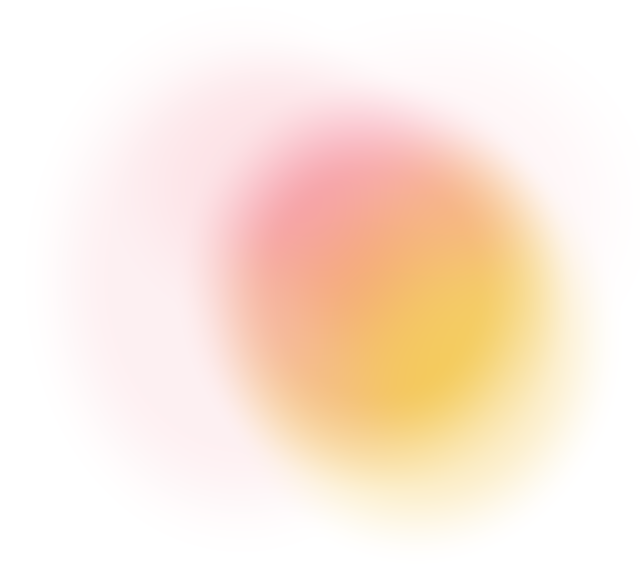
Give the GLSL for this background, as a Shadertoy shader.

```glsl
// Soft blurred glow on white: pale rose and yellow halos behind a warm core.
// Halos are feathered ellipses, painted back to front; the core is a feathered
// ellipse coloured by a Gaussian-weighted blend of scattered colour anchors.

// Positions and radii are in units of canvas height.
const vec2 CANVAS_CENTER = vec2(0.5614, 0.5);
const vec3 PAPER = vec3(1.0, 0.999, 0.999);

// Halos: center.xy, radii.zw
const int HALO_COUNT = 4;
const vec4 HALO_SHAPE[HALO_COUNT] = vec4[](
    vec4(0.760, 0.635, 0.292, 0.263),   // faint rose, upper right
    vec4(0.424, 0.510, 0.307, 0.387),   // pale rose, left
    vec4(0.497, 0.671, 0.220, 0.185),   // blush, upper left
    vec4(0.731, 0.400, 0.278, 0.300));  // pale yellow, lower right
const vec3 HALO_COLOR[HALO_COUNT] = vec3[](
    vec3(0.998, 0.965, 0.970),
    vec3(0.994, 0.941, 0.949),
    vec3(0.990, 0.890, 0.905),
    vec3(0.984, 0.918, 0.745));
const float HALO_FEATHER[HALO_COUNT] = float[](0.38, 0.28, 0.50, 0.32);

// Core
const vec4 CORE_SHAPE = vec4(0.658, 0.500, 0.263, 0.278);
const float CORE_FEATHER = 0.35;
const float ANCHOR_SPREAD = 0.09;
const int ANCHOR_COUNT = 9;
const vec2 ANCHOR_POSITION[ANCHOR_COUNT] = vec2[](
    vec2(0.534, 0.642), vec2(0.702, 0.781), vec2(0.629, 0.510),
    vec2(0.789, 0.627), vec2(0.753, 0.335), vec2(0.768, 0.437),
    vec2(0.563, 0.298), vec2(0.439, 0.415), vec2(0.906, 0.415));
const vec3 ANCHOR_COLOR[ANCHOR_COUNT] = vec3[](
    vec3(0.965, 0.640, 0.695),   // pink
    vec3(0.975, 0.680, 0.755),   // light pink
    vec3(0.957, 0.650, 0.455),   // orange
    vec3(0.965, 0.710, 0.510),   // apricot
    vec3(0.955, 0.785, 0.325),   // gold
    vec3(0.957, 0.820, 0.395),   // lemon
    vec3(0.957, 0.753, 0.518),   // peach
    vec3(0.965, 0.737, 0.680),   // peach pink
    vec3(0.955, 0.810, 0.400));  // straw

// Coverage of an ellipse whose edge fades over 1 - feather .. 1 + feather
float softEllipse(vec2 p, vec4 shape, float feather) {
    float radius = length((p - shape.xy) / shape.zw);
    return 1.0 - smoothstep(1.0 - feather, 1.0 + feather, radius);
}

// Normalized Gaussian blend of the colour anchors
vec3 coreColor(vec2 p) {
    vec3 sum = vec3(0.0);
    float total = 0.0;
    for (int i = 0; i < ANCHOR_COUNT; i++) {
        vec2 offset = (p - ANCHOR_POSITION[i]) / ANCHOR_SPREAD;
        float weight = exp(-0.5 * dot(offset, offset));
        sum += weight * ANCHOR_COLOR[i];
        total += weight;
    }
    return sum / max(total, 1e-12);
}

void mainImage(out vec4 fragColor, in vec2 fragCoord) {
    vec2 p = (fragCoord - 0.5 * iResolution.xy) / iResolution.y + CANVAS_CENTER;

    // Halos, back to front
    vec3 color = PAPER;
    for (int i = 0; i < HALO_COUNT; i++) {
        float coverage = softEllipse(p, HALO_SHAPE[i], HALO_FEATHER[i]);
        color = mix(color, HALO_COLOR[i], coverage);
    }

    // Warm core
    color = mix(color, coreColor(p), softEllipse(p, CORE_SHAPE, CORE_FEATHER));
    fragColor = vec4(color, 1.0);
}
```
